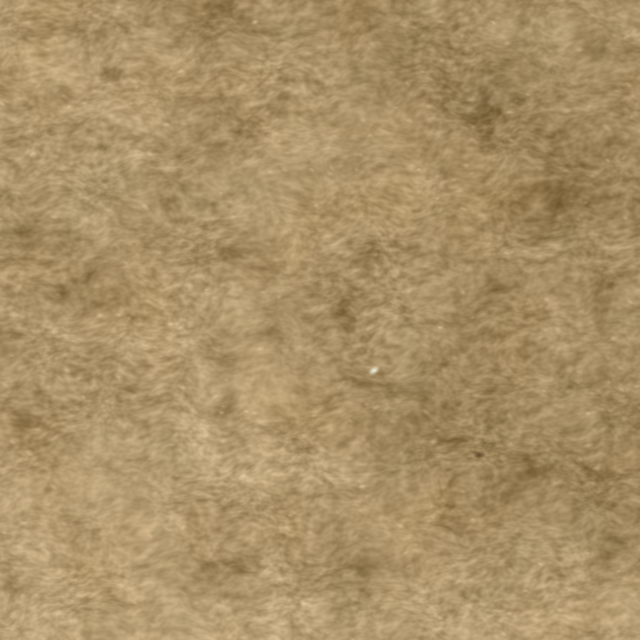
This texture is drawn by a WebGL 2 fragment shader. Its source:

```glsl
#version 300 es
precision highp float;

uniform vec2 u_resolution;
out vec4 fragColor;

float hash(vec2 p) {
    return fract(sin(dot(p, vec2(127.1, 311.7))) * 43758.5453);
}

mat2 rotation(float a) {
    return mat2(cos(a), -sin(a), sin(a), cos(a));
}

vec2 gradient(vec2 cell) {
    float a = 6.2832 * hash(cell);
    return vec2(cos(a), sin(a));
}

// Gradient noise centred on zero
float noise(vec2 p) {
    vec2 i = floor(p), f = fract(p);
    vec2 u = f * f * f * (f * (f * 6.0 - 15.0) + 10.0);
    vec2 e = vec2(1.0, 0.0);
    float low = mix(dot(gradient(i), f), dot(gradient(i + e), f - e), u.x);
    float high = mix(dot(gradient(i + e.yx), f - e.yx), dot(gradient(i + 1.0), f - 1.0), u.x);
    return mix(low, high, u.y);
}

float fbm(vec2 p, int octaves) {
    float sum = 0.0, amplitude = 1.0;
    for (int i = 0; i < octaves; i++) {
        sum += amplitude * noise(p);
        p = rotation(0.1) * p * 1.93 + 17.3;
        amplitude *= 0.65;
    }
    return sum;
}

// Scattered soft ellipses: one candidate per grid cell, kept with the given chance
float flecks(vec2 p, float cells, float chance, float size, float seed) {
    vec2 q = p * cells, base = floor(q);
    float cover = 0.0;
    for (int y = -1; y <= 1; y++) {
        for (int x = -1; x <= 1; x++) {
            vec2 cell = base + vec2(x, y);
            vec2 id = cell + seed;
            vec2 centre = cell + vec2(hash(id + 3.1), hash(id + 7.7));
            vec2 d = rotation(1.4 * hash(id + 5.3) - 0.7) * (q - centre);
            float radius = size * mix(0.5, 1.0, hash(id + 9.9));
            float shape = smoothstep(1.0, 0.0, length(d * vec2(0.65, 1.1)) / radius);
            cover = max(cover, shape * step(hash(id), chance) * mix(0.3, 1.0, hash(id + 2.2)));
        }
    }
    return cover;
}

void main() {
    vec2 p = gl_FragCoord.xy / u_resolution.y;
    vec2 warped = p + 0.015 * vec2(noise(p * 13.0), noise(p * 13.0 + 31.0));

    // Broad light and a shaded diagonal band
    float tone = 0.05 * (0.5 - p.y) + 0.045 * (0.5 - p.x);
    float band = dot(p - vec2(0.75, 0.34), vec2(0.5, 0.87));
    tone -= 0.05 * exp(-band * band * 80.0) * smoothstep(0.3, 0.8, p.x);
    tone += 0.075 * fbm(rotation(-0.4) * warped * vec2(2.8, 4.2) + 4.0, 3);

    // Smudges and clumps of earth
    float smudge = fbm(warped * vec2(10.0, 14.0) + 40.0, 3);
    tone += 0.06 * smudge - 0.06 * smoothstep(0.25, 0.75, -smudge);

    // Fine grain, slightly flattened, with stronger and weaker areas
    vec2 along = rotation(0.08) * warped;
    float strength = 1.0 + 0.6 * noise(p * 6.0 + 60.0);
    tone += 0.075 * fbm(along * vec2(27.0, 40.0) + 80.0, 2);
    tone += 0.1 * strength * fbm(along * vec2(60.0, 92.0) + 120.0, 2);

    // Pale grit and dark crumbs
    tone += 0.08 * flecks(p, 48.0, 0.22, 0.3, 11.0);
    tone += 0.13 * flecks(p, 26.0, 0.07, 0.2, 57.0);
    tone -= 0.08 * flecks(p, 24.0, 0.09, 0.28, 91.0);

    vec3 colour = vec3(0.672, 0.572, 0.406) + tone * vec3(1.0, 0.98, 0.95);

    // Drift between ochre and grey
    float warmth = fbm(p * 5.0 + 70.0, 3);
    colour += warmth * vec3(0.008, -0.002, -0.015);

    // Rare dark pebbles and bright glints
    colour = mix(colour, vec3(0.26, 0.19, 0.1), 0.85 * flecks(p, 9.0, 0.018, 0.1, 23.0));
    colour = mix(colour, vec3(0.95, 0.96, 0.88), flecks(p, 9.0, 0.015, 0.1, 138.0));

    fragColor = vec4(colour, 1.0);
}
```
